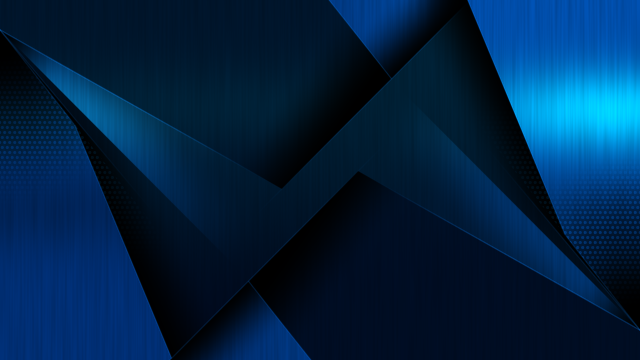
This background is drawn by a WebGL 2 fragment shader. Its source:

```glsl
#version 300 es
precision highp float;
uniform vec2 u_resolution;
out vec4 fragColor;

vec2 hashGradient(vec2 cell) {
    float n = fract(sin(dot(cell, vec2(127.1, 311.7))) * 4375.85);
    return vec2(cos(6.2832 * n), sin(6.2832 * n));
}

float gradientNoise(vec2 p) {
    vec2 i = floor(p), f = fract(p);
    vec2 w = f * f * f * (f * (f * 6.0 - 15.0) + 10.0);
    float a = dot(hashGradient(i), f);
    float b = dot(hashGradient(i + vec2(1, 0)), f - vec2(1, 0));
    float c = dot(hashGradient(i + vec2(0, 1)), f - vec2(0, 1));
    float d = dot(hashGradient(i + 1.0), f - 1.0);
    return mix(mix(a, b, w.x), mix(c, d, w.x), w.y);
}

// Signed distance to the line a-b, positive on its left side
float side(vec2 p, vec2 a, vec2 b) {
    vec2 d = normalize(b - a);
    return d.x * (p.y - a.y) - d.y * (p.x - a.x);
}

float fill(float d) {
    float aa = 0.75 / u_resolution.y;
    return smoothstep(-aa, aa, d);
}

float thinLine(float d) {
    return 1.0 - smoothstep(0.0, 0.0035, abs(d));
}

float bell(float x, float width) {
    return exp(-x * x / (width * width));
}

// Bright blue metal with a cyan reflection on the right
vec3 metal(vec2 p) {
    vec3 c = mix(vec3(0.0, 0.18, 0.45), vec3(0.0, 0.30, 0.66), smoothstep(-0.5, 0.5, p.x));
    c *= 1.0 - 0.25 * bell(p.y + 0.08, 0.12);
    return c + vec3(0.0, 0.45, 0.36) * bell(p.y - 0.194, 0.105) * bell(p.x - 0.82, 0.32);
}

float dotGrid(vec2 p) {
    vec2 g = p / vec2(0.0139, 0.0139);
    g.x += 0.5 * mod(floor(g.y), 2.0);
    return 1.0 - smoothstep(0.2, 0.42, length(fract(g) - 0.5));
}

void main() {
    vec2 p = (gl_FragCoord.xy - 0.5 * u_resolution) / u_resolution.y;
    float glow = bell(p.y - 0.194, 0.13);
    float dots = dotGrid(p);

    // Central folded band
    vec3 color = mix(vec3(0.0, 0.035, 0.11), vec3(0.0, 0.125, 0.205), smoothstep(-0.45, 0.3, p.y));

    // The same set of panels, then its half-turn copy
    for (int i = 0; i < 2; i++) {
        vec2 q = i == 0 ? p : -p;
        vec2 tip = vec2(-0.889, 0.417), knee = vec2(-0.681, 0.153);
        float reach = distance(q, tip);
        float upper = side(q, tip, vec2(-0.125, -0.014));
        float band = side(q, vec2(-0.125, -0.044), vec2(0.412, 0.495));
        float sliver = side(q, vec2(0.025, 0.5), vec2(0.194, 0.287));
        float blade = side(q, tip, vec2(-0.368, -0.106));
        float inner = side(q, tip, vec2(-0.472, -0.079));
        float wing = side(q, tip, knee);
        float flank = side(q, knee, vec2(-0.41, -0.5));

        // Shadow and perforation beside the flank
        float lit = smoothstep(-0.01, 0.16, flank);
        color *= lit;
        color += vec3(0.0, 0.06, 0.10) * dots * (1.0 - lit) * fill(flank)
               * smoothstep(-0.25, 0.1, q.y) * fill(-wing);

        // Dim strip under the blade
        float strip = fill(inner) * fill(-blade) * (1.0 - smoothstep(0.2, 0.75, reach));
        color = mix(color, vec3(0.0, 0.08, 0.17), 0.6 * strip);

        // Bright outer wing, perforated toward its tip
        float open = smoothstep(0.06, 0.46, reach);
        vec3 wingColor = metal(p) * open * mix(1.0, 0.55 + 0.7 * dots, 1.0 - smoothstep(0.25, 0.5, reach));
        wingColor += vec3(0.0, 0.07, 0.03) * glow * open;
        color = mix(color, wingColor, fill(-flank) * fill(-wing));

        // Large dark panel
        vec3 panel = vec3(0.0, 0.05, 0.135) + vec3(0.0, 0.03, 0.03) * smoothstep(-0.3, 0.3, p.y)
                   + vec3(0.0, 0.05, 0.05) * glow;
        panel *= smoothstep(0.04, 0.27, band + 0.25 * max(0.0, 0.2 - q.x));
        color = mix(color, panel, fill(upper) * fill(band) * fill(-sliver));

        // Blue sliver sinking beneath the band
        vec3 sliverColor = metal(p) * 0.9 * smoothstep(-0.01, 0.16, band);
        color = mix(color, sliverColor, fill(sliver) * fill(band));

        // Long tapered blade
        float taper = smoothstep(0.0, 0.22, reach) * (1.0 - smoothstep(0.4, 0.95, reach));
        vec3 bladeColor = vec3(0.0, 0.20, 0.43) + vec3(0.02, 0.20, 0.20) * glow;
        bladeColor *= 1.0 - 0.5 * smoothstep(0.0, 0.16, blade);
        color = mix(color, bladeColor, taper * fill(blade) * fill(-upper));

        // Lit edges
        float rims = 0.6 * thinLine(band) * smoothstep(-0.2, 0.1, q.x);
        rims += thinLine(upper) * (1.0 - smoothstep(0.4, 0.92, reach));
        rims += 0.7 * thinLine(flank) * fill(knee.y - q.y);
        rims += 0.6 * thinLine(wing) * (1.0 - smoothstep(0.3, 0.36, reach));
        rims += 0.5 * thinLine(inner) * (1.0 - smoothstep(0.2, 0.7, reach));
        rims += 0.6 * thinLine(sliver) * fill(band);
        color += vec3(0.01, 0.13, 0.25) * rims;
    }

    // Vertical brushed grain
    float grain = gradientNoise(vec2(p.x * 170.0, p.y * 5.0)) + 0.5 * gradientNoise(p * vec2(60.0, 2.0));
    color *= 1.0 + 0.13 * grain;
    fragColor = vec4(clamp(color, 0.0, 1.0), 1.0);
}
```
